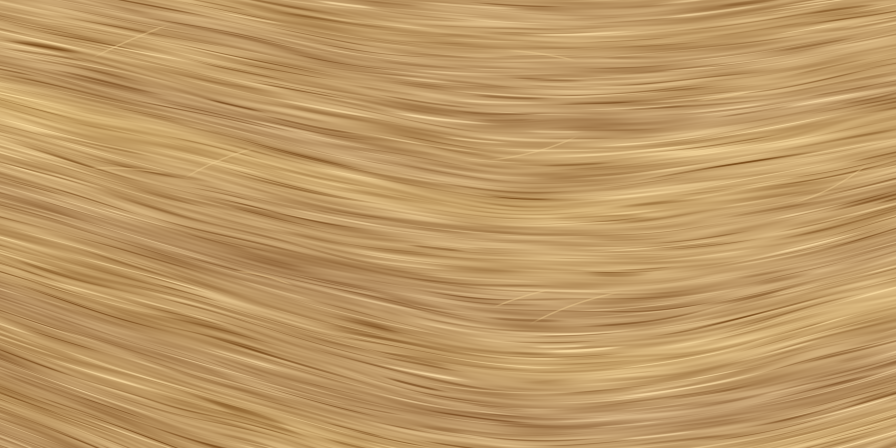
A Shadertoy shader for this texture:

```glsl
// Long blond hair, combed into a shallow wave with crisp fine strands and a few flyaways.

const vec3 SHADE = vec3(0.630, 0.467, 0.272);   // tone 0
const vec3 LIGHT = vec3(0.890, 0.763, 0.555);   // tone 1
const vec3 GOLD_SHIFT = vec3(0.006, 0.004, -0.024);
const vec3 FLYAWAY_COLOR = vec3(0.93, 0.80, 0.57);
const float MEAN_TONE = 0.48;
const float WAVE_DEPTH = 0.36;
const float WAVE_RADIUS = 0.80;
const float WAVE_LOW_X = 1.25;                  // lowest point of the wave
const float GAP_DEPTH = 0.40;
const float DARK_STRAND = 0.72;
const float LIGHT_STRAND = 0.58;
const int STRAND_LAYERS = 6;
const float STRAND_ROWS = 54.0;
const float STRAND_CELL = 0.46;                 // cell length along the hair
const float STRAND_TILT = 0.045;
const int FLYAWAYS = 10;
const float FLYAWAY_WIDTH = 0.0010;
const int SAMPLES = 3;

float hash(vec2 cell) {
    vec3 h = fract(cell.xyx * vec3(0.1031, 0.1030, 0.0973));
    h += dot(h, h.yzx + 33.33);
    return fract((h.x + h.y) * h.z);
}

vec2 gradientAt(vec2 cell) {
    float angle = 6.2832 * hash(cell);
    return vec2(cos(angle), sin(angle));
}

float gradientNoise(vec2 p) {
    vec2 i = floor(p), f = p - i;
    vec2 u = f * f * f * (f * (f * 6.0 - 15.0) + 10.0);
    vec2 e = vec2(1.0, 0.0);
    float a = dot(gradientAt(i), f);
    float b = dot(gradientAt(i + e.xy), f - e.xy);
    float c = dot(gradientAt(i + e.yx), f - e.yx);
    float d = dot(gradientAt(i + e.xx), f - e.xx);
    return mix(mix(a, b, u.x), mix(c, d, u.x), u.y);
}

// Noise drawn out along the hair; the skew hides the lattice columns.
float streaks(vec2 p, vec2 frequency, float seed) {
    vec2 q = p * frequency + seed;
    q.x += 0.37 * q.y;
    return gradientNoise(q);
}

// Straightens the wave: x runs along the hair, y across it.
vec2 hairCoords(vec2 p) {
    float d = (p.x - WAVE_LOW_X) / WAVE_RADIUS;
    float lift = WAVE_DEPTH * (sqrt(1.0 + d * d) - 1.0);
    float v = p.y - lift * mix(1.10, 0.62, p.y);
    v += 0.022 * gradientNoise(vec2(p.x * 1.3, v * 5.0) + 40.0);
    return vec2(p.x, v);
}

// One tapered hair per cell, each with its own place, tilt, width and strength.
float strandLine(vec2 h, float seed, float pixel) {
    float row = floor(h.y * STRAND_ROWS + 0.37 * seed);
    float along = h.x / STRAND_CELL + 7.0 * hash(vec2(row, seed));
    vec2 cell = vec2(floor(along), row) + 57.0 * seed;
    float x = 2.0 * fract(along) - 1.0;
    float y = (fract(h.y * STRAND_ROWS + 0.37 * seed) - 0.5) / STRAND_ROWS;
    float reach = mix(0.35, 1.0, hash(cell + 3.0));
    y -= 0.5 * STRAND_CELL * STRAND_TILT * x * reach * (hash(cell + 11.0) - 0.5);
    y -= 0.35 / STRAND_ROWS * (hash(cell + 17.0) - 0.5);
    float taper = 1.0 - smoothstep(0.35, 1.0, abs(x) / reach);
    float width = mix(0.0006, 0.0022, hash(cell + 23.0)) * (0.4 + 0.6 * taper);
    float strength = hash(cell + 31.0);
    float edge = 0.5 * pixel;
    return strength * strength * taper * (1.0 - smoothstep(width - edge, width + edge, abs(y)));
}

vec3 hairColor(vec2 p, float pixel) {
    vec2 h = hairCoords(p);
    // Strands of neighbouring layers cross at slight angles.
    vec2 crossed = h + vec2(0.0, 0.012 * gradientNoise(h * vec2(3.0, 13.0) + 70.0));

    float clump = streaks(h, vec2(0.9, 8.0), 11.0);
    float tone = MEAN_TONE + 0.30 * clump;
    tone += 0.36 * streaks(crossed, vec2(1.9, 25.0), 23.0);
    tone += 0.38 * streaks(h, vec2(3.2, 58.0), 37.0);
    tone += 0.46 * streaks(crossed, vec2(5.5, 118.0), 51.0);

    // Broad sheen, and the darker lower left.
    float sheen = exp(-pow((h.y - 0.54) / 0.06, 2.0));
    float shadow = smoothstep(1.3, 0.0, p.x) * smoothstep(0.8, 0.2, p.y);
    tone += 0.10 * sheen - 0.14 * shadow + 0.07 * smoothstep(0.8, 2.0, p.x);

    // Thin dark gaps gathered in some of the locks.
    float gap = smoothstep(0.16, 0.42, streaks(crossed, vec2(4.0, 66.0), 83.0));
    gap *= smoothstep(-0.02, 0.30, streaks(h, vec2(1.8, 12.0), 97.0));
    tone -= GAP_DEPTH * gap;

    // Single crisp strands, dark and light in turn.
    for (int i = 0; i < STRAND_LAYERS; i++) {
        bool dark = i % 2 == 0;
        float line = strandLine(dark ? crossed : h, float(i) + 1.0, pixel);
        tone += line * (dark ? -DARK_STRAND : LIGHT_STRAND);
    }
    tone = clamp(tone, -0.55, 1.25);
    return mix(SHADE, LIGHT, tone) + GOLD_SHIFT * (0.6 * sheen + 1.5 * clump);
}

// Coverage of one loose, slightly bowed hair.
float flyaway(vec2 p, float id, float pixel) {
    vec2 center = vec2(2.0 * hash(vec2(id, 3.0)), 0.15 + 0.8 * hash(vec2(id, 7.0)));
    float angle = mix(-0.45, 0.60, hash(vec2(id, 13.0)));
    float halfLength = mix(0.05, 0.12, hash(vec2(id, 19.0)));
    vec2 r = p - center;
    r = vec2(r.x * cos(angle) + r.y * sin(angle), r.y * cos(angle) - r.x * sin(angle));
    float bow = mix(-1.2, 1.2, hash(vec2(id, 29.0))) * r.x * r.x;
    float line = 1.0 - smoothstep(0.0, FLYAWAY_WIDTH + pixel, abs(r.y - bow));
    return line * (1.0 - smoothstep(0.6, 1.0, abs(r.x) / halfLength));
}

void mainImage(out vec4 fragColor, in vec2 fragCoord) {
    float pixel = 1.0 / iResolution.y;
    vec2 p = fragCoord * pixel;
    vec3 color = vec3(0.0);
    for (int i = 0; i < SAMPLES; i++) {
        float offset = (float(i) + 0.5) / float(SAMPLES) - 0.5;
        color += hairColor(p + vec2(0.0, offset * pixel), pixel) / float(SAMPLES);
    }
    for (int i = 0; i < FLYAWAYS; i++)
        color = mix(color, FLYAWAY_COLOR, 0.5 * flyaway(p, float(i) + 1.0, pixel));
    fragColor = vec4(clamp(color, 0.0, 1.0), 1.0);
}
```
